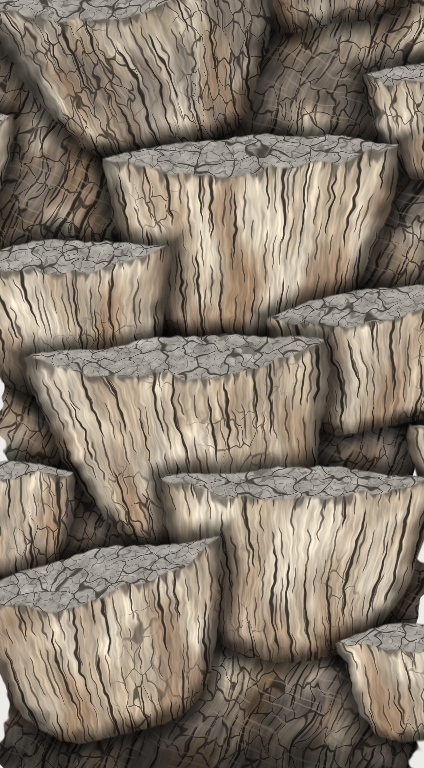
This texture is drawn by a Shadertoy shader. Its source:

```glsl
// Palm trunk: cut leaf bases set on a golden-angle spiral, painted from the top down.
// Each base is a bowl of split wood under a tilted grey cut face. Gradient noise gives
// grain and stains, tapered strokes the splits, cell borders the cross cracks.

const vec3 CREAM = vec3(0.92, 0.87, 0.78);
const vec3 STRAW = vec3(0.77, 0.70, 0.60);
const vec3 RUST  = vec3(0.60, 0.48, 0.37);
const vec3 GREY  = vec3(0.55, 0.51, 0.47);
const vec3 FACE  = vec3(0.64, 0.62, 0.59);
const vec3 DARK  = vec3(0.15, 0.13, 0.11);
const vec3 SKY   = vec3(0.93, 0.92, 0.91);
const float GOLDEN = 0.381966;          // turn between successive bases
const float GIRTH = 1.94;               // unrolled trunk, in canvas widths
const float RISE = 0.095;               // drop between successive bases
const vec2 FIRST = vec2(0.104, 1.246);  // base 0: offset from axis, height
const float FULL_WIDTH = 0.36;          // half width of a frontal base
const float SIDE_WIDTH = 0.20;          // half width of a base at the side
const float RIM = 0.60;                 // rim height inside a base
const float EDGE = 0.003;               // softness of outlines

vec2 hash2(vec2 p) {
    vec3 q = fract(p.xyx * vec3(0.1031, 0.1030, 0.0973));
    q += dot(q, q.yzx + 33.33);
    return fract((q.xx + q.yz) * q.zy);
}

float corner(vec2 cell, vec2 offset) { return dot(hash2(cell) * 2.0 - 1.0, offset); }

// Gradient noise, roughly -0.8 to 0.8
float noise(vec2 p) {
    vec2 i = floor(p), f = p - i, e = vec2(1, 0);
    vec2 u = f * f * f * (f * (f * 6.0 - 15.0) + 10.0);
    float low = mix(corner(i, f), corner(i + e, f - e), u.x);
    float high = mix(corner(i + e.yx, f - e.yx), corner(i + 1.0, f - 1.0), u.x);
    return 1.4 * mix(low, high, u.y);
}

float fbm(vec2 p) { return noise(p) + 0.5 * noise(p * 2.03 + 5.0) + 0.25 * noise(p * 4.1 + 9.0); }

// Borders of jittered cells, fading in and out
float web(vec2 p, float width) {
    p += 0.35 * vec2(noise(p * 1.7), noise(p * 1.7 + 30.0));
    vec2 cell = floor(p), near = vec2(9.0);
    for (int n = 0; n < 9; n++) {
        vec2 c = cell + vec2(n % 3 - 1, n / 3 - 1);
        float r = length(c + hash2(c) - p);
        near = r < near.x ? vec2(r, near.x) : vec2(near.x, min(near.y, r));
    }
    float w = width * (0.6 + 0.9 * noise(p * 0.8 + 3.0));
    return (1.0 - smoothstep(0.2, 1.0, (near.y - near.x) / max(w, 0.01))) * smoothstep(0.0, 0.04, w);
}

// One tapered split per cell, with shifted columns
float splits(vec2 f, vec2 freq, float width) {
    f.x += 0.010 * noise(f * vec2(5, 9)) + 0.004 * noise(f * vec2(25, 38));
    vec2 g = f * freq;
    g.y += 9.0 * hash2(vec2(floor(g.x), 5.0)).x;
    vec2 r = hash2(floor(g)), t = fract(g);
    float taper = max(0.0, 1.0 - abs(2.0 * t.y - 1.0) / (0.35 + 0.65 * r.y));
    float w = width * sqrt(taper) * (0.35 + 0.65 * r.y);
    float gap = abs(t.x - 0.2 - 0.6 * r.x) / freq.x;
    return (1.0 - smoothstep(0.4 * w, w + 0.0015, gap)) * smoothstep(0.0, 0.2, taper);
}

vec3 wood(vec2 f, float age, float low) {
    float grain = noise(f * vec2(85, 9)) + 0.8 * noise(f * vec2(170, 26));
    float blotch = fbm(f * vec2(7, 4)) + 0.3 * noise(f * vec2(30, 3));
    vec3 c = mix(CREAM, STRAW, smoothstep(-0.35, 0.30, blotch));
    c = mix(c, RUST, 0.8 * smoothstep(0.0, 0.7, noise(f * vec2(9, 5) + 7.0) + 0.7 * low - 0.12));
    c = mix(c, GREY, age * smoothstep(-0.4, 0.4, fbm(f * vec2(9, 6) + 3.0)));
    c *= 1.0 + 0.20 * grain;
    float crack = max(splits(f, vec2(17, 3.3), 0.0058), 0.7 * splits(f + 3.7, vec2(36, 7), 0.0032));
    float rough = smoothstep(-0.1, 0.4, noise(f * 5.0 + 9.0) + age + 0.4 * low - 0.6);
    return mix(c, DARK, 0.88 * max(crack, 0.8 * rough * web(f * vec2(24, 17), 0.16)));
}

vec3 cutFace(vec2 f) {
    vec3 c = FACE * (1.0 + 0.16 * fbm(f * vec2(22, 40)) + 0.14 * noise(f * vec2(90, 140)));
    return mix(c, DARK, 0.7 * max(web(f * vec2(15, 27), 0.14), 0.5 * web(f * vec2(32, 52), 0.16)));
}

// Rough bark with loose strands, seen between the bases
vec3 gapBark(vec2 p) {
    vec2 s = mat2(0.9, 0.4, -0.4, 0.9) * p + 0.02 * noise(p * 9.0);
    vec3 c = wood(s, 0.9, 0.7) * (0.80 + 0.30 * fbm(p * vec2(7, 10)));
    c = mix(c, STRAW * 0.85, 0.4 * splits(s.yx, vec2(45, 7), 0.003));
    return c * mix(0.45, 1.0, smoothstep(0.02, 0.16, p.y));
}

void mainImage(out vec4 fragColor, in vec2 fragCoord) {
    vec2 p = fragCoord / iResolution.x;
    vec2 w = p + 0.020 * vec2(noise(p * 6.0), noise(p * 6.0 + 20.0)) + 0.005 * noise(p * 42.0);
    vec3 col = gapBark(p);
    float open = 1.0;
    for (int i = -8; i <= 11; i++) {
        // Place the base on the spiral; rows spread towards the top
        float k = float(i);
        vec2 rnd = hash2(vec2(k + 40.0, 7.0));
        float side = (fract(k * GOLDEN + FIRST.x / GIRTH + 0.5) - 0.5) * GIRTH;
        float size = max(SIDE_WIDTH, FULL_WIDTH - 0.8 * side * side);
        float tilt = 0.09 + 0.26 * (rnd.x - 0.5);
        vec2 l = w - vec2(0.5 + side, FIRST.y - k * RISE * (i < 0 ? 1.5 : 1.0));
        l = mat2(cos(tilt), -sin(tilt), sin(tilt), cos(tilt)) * l / size;
        l.x += 0.3 * (rnd.y - 0.5) * (l.y - RIM);
        // Outline: lens-shaped cut above, rounded bowl below
        float bow = 1.0 - l.x * l.x, ax = min(abs(l.x), 1.3);
        float bowl = (l.y + 0.70 - 1.2 * pow(ax, 4.0)) / length(vec2(1.0, 4.8 * ax * ax * ax));
        float d = min(min(RIM + 0.09 * bow - l.y, bowl), 1.0 - abs(l.x));
        col *= mix(0.36, 1.0, smoothstep(0.0, 0.055, -d * size));
        float cover = smoothstep(-EDGE, EDGE, d * size);
        if (cover <= 0.0) continue;
        // Wood fibres converge towards the foot
        float depth = clamp((RIM - l.y) / 1.27, 0.0, 1.0);
        vec2 f = vec2(l.x / (1.0 - 0.30 * depth), l.y) * size + k * vec2(7.3, 3.1);
        float high = smoothstep(1.35, 1.7, p.y);
        float age = min(0.08 + 0.3 * rnd.y + 0.4 * high + 0.35 * abs(side), 1.0);
        vec3 body = wood(f, age, depth * depth + 0.35 * max(l.x, 0.0)) * (1.0 - 0.15 * high);
        body *= mix(0.42, 1.0, smoothstep(0.0, 0.17, bowl + 0.05 * noise(f * 20.0)));
        // Ragged dark teeth under the rim, then the grey face
        float rim = l.y - RIM + (0.10 + 0.18 * rnd.x) * bow + 0.06 * noise(f * vec2(16, 5));
        float teeth = smoothstep(-0.05, 0.01, rim + 0.10 * noise(f * vec2(60, 8)));
        body = mix(body, GREY * 0.6, 0.7 * teeth);
        col = mix(col, mix(body, cutFace(f), smoothstep(-0.01, 0.015, rim)), cover);
        open *= 1.0 - cover;
    }
    // Daylight past the trunk's outline
    float outline = abs(p.x - 0.5) + 0.05 * fbm(p * 8.0);
    float sky = smoothstep(0.486, 0.492, outline) * (1.0 - smoothstep(0.9, 1.0, p.y));
    fragColor = vec4(clamp(mix(col, SKY, sky * open), 0.0, 1.0), 1.0);
}
```
